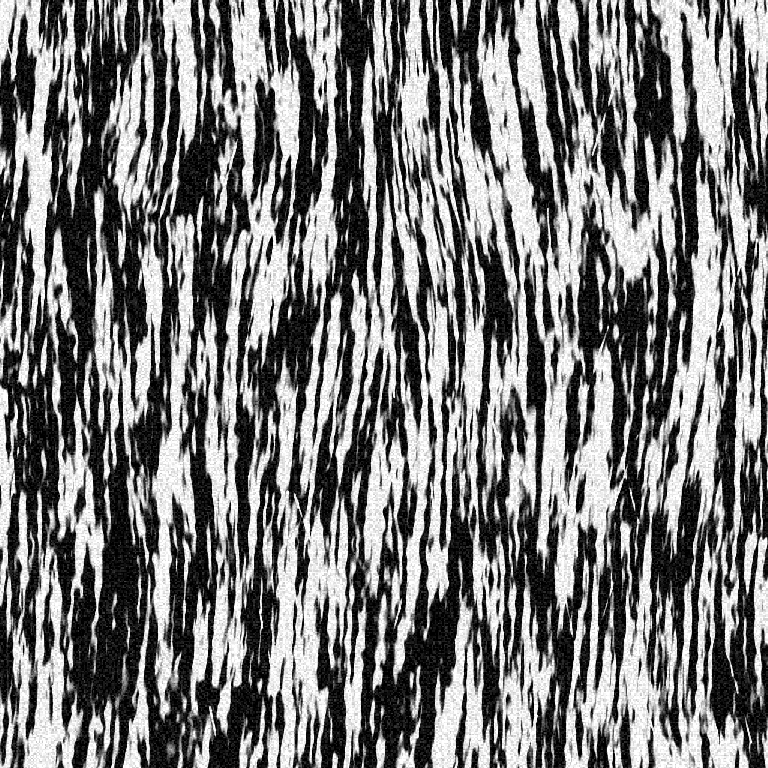
Give the GLSL for this texture, as a WebGL 2 fragment shader.

```glsl
#version 300 es
precision highp float;

uniform vec2 u_resolution;
out vec4 fragColor;

float hash(vec2 p) {
    return fract(sin(dot(p, vec2(127.1, 311.7))) * 43758.5453);
}

float valueNoise(vec2 p) {
    vec2 cell = floor(p);
    vec2 f = fract(p);
    f = f * f * (3.0 - 2.0 * f);
    float low = mix(hash(cell), hash(cell + vec2(1.0, 0.0)), f.x);
    float high = mix(hash(cell + vec2(0.0, 1.0)), hash(cell + 1.0), f.x);
    return mix(low, high, f.y);
}

// One column of smooth noise, slid by its own offset so that ends never line up
float columnNoise(float column, float y) {
    y += 17.0 * hash(vec2(column, 3.7));
    float f = fract(y);
    f = f * f * (3.0 - 2.0 * f);
    return mix(hash(vec2(column, floor(y))), hash(vec2(column, floor(y) + 1.0)), f);
}

// Signed streak noise, stretched by the ratio of the two frequencies
float streaks(vec2 p, vec2 frequency, float seed) {
    p = p * frequency + seed;
    float column = floor(p.x);
    float f = smoothstep(0.0, 1.0, fract(p.x));
    return mix(columnNoise(column, p.y), columnNoise(column + 1.0, p.y), f) - 0.5;
}

// Sideways bending makes the fibres lean and converge
vec2 bend(vec2 p, float seed) {
    float broad = valueNoise(p * vec2(4.0, 2.6) + seed) - 0.5;
    float local = valueNoise(p * vec2(11.0, 5.0) + seed * 1.7) - 0.5;
    float ragged = valueNoise(p * vec2(190.0, 95.0) + seed) - 0.5;
    return p + vec2(0.07 * broad + 0.018 * local + 0.0022 * ragged, 0.0);
}

float fibres(vec2 p, float seed) {
    vec2 q = bend(p, seed);
    float field = 0.26 * streaks(q, vec2(34.0, 6.0), seed);
    field += 0.66 * streaks(q, vec2(100.0, 8.0), seed + 11.3);
    field += 0.80 * streaks(q, vec2(190.0, 14.0), seed + 23.9);
    field += 0.46 * streaks(q, vec2(310.0, 60.0), seed + 37.1);
    return field;
}

float segmentDistance(vec2 p, vec2 halfAxis) {
    float t = clamp(dot(p, halfAxis) / dot(halfAxis, halfAxis), -1.0, 1.0);
    return length(p - halfAxis * t);
}

// Loose thin straws, one at most in each grid cell
float straws(vec2 p, float count, float pixel) {
    vec2 home = floor(p * count);
    float cover = 0.0;
    for (int j = -1; j <= 1; j++) {
        for (int i = -1; i <= 1; i++) {
            vec2 cell = home + vec2(i, j);
            vec2 center = cell + vec2(hash(cell + 5.1), hash(cell + 9.4));
            float lean = 0.7 * (hash(cell + 14.2) - 0.5);
            float halfLength = mix(0.2, 0.6, hash(cell + 19.8));
            vec2 halfAxis = halfLength * vec2(sin(lean), cos(lean));
            float d = segmentDistance(p * count - center, halfAxis) / count;
            float present = step(0.4, hash(cell + 27.5));
            cover = max(cover, present * (1.0 - smoothstep(0.0003, 0.001 + pixel, d)));
        }
    }
    return cover;
}

// Sum of hashes, close to a bell curve with unit deviation
float grain(vec2 p) {
    vec2 cell = floor(p * 512.0);
    float sum = hash(cell) + hash(cell + 71.3) + hash(cell + 143.9);
    return 2.0 * (sum - 1.5);
}

void main() {
    float side = min(u_resolution.x, u_resolution.y);
    vec2 p = gl_FragCoord.xy / side;

    // Two bundles with different leans, swapped in patches
    float patchMask = smoothstep(0.44, 0.56, valueNoise(p * vec2(9.0, 5.0) + 41.0));
    float field = mix(fibres(p, 2.3), fibres(p, 57.6), patchMask);
    field += 0.25 * straws(p, 8.0, 1.0 / side);

    // Hard contrast with a soft rim, then grain
    float light = smoothstep(-0.11, 0.13, field);
    float tone = mix(0.045, 0.95, light) + 0.085 * grain(p);
    fragColor = vec4(vec3(clamp(tone, 0.0, 1.0)), 1.0);
}
```
